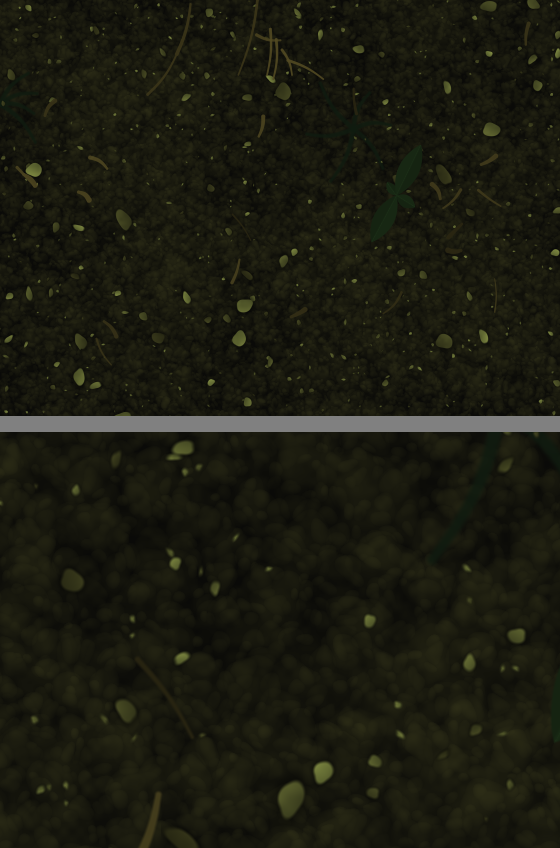
Top, the full canvas; bottom, a detail of the centre.
Write a WebGL 1 fragment shader that draws this texture.

```glsl
precision highp float;
uniform vec2 u_resolution;

const vec3 SOIL_DARK = vec3(0.053, 0.053, 0.035);
const vec3 SOIL_LIGHT = vec3(0.180, 0.180, 0.090);
const vec3 STONE_DULL = vec3(0.20, 0.20, 0.095);
const vec3 STONE_PALE = vec3(0.48, 0.52, 0.25);
const vec3 STRAW = vec3(0.29, 0.26, 0.12);
const vec3 LEAF = vec3(0.085, 0.145, 0.07);
const vec3 GRASS = vec3(0.06, 0.105, 0.06);

float hash(vec2 p) {
  return fract(sin(dot(p, vec2(127.1, 311.7))) * 43758.5453);
}

vec2 hash2(vec2 p) {
  return vec2(hash(p), hash(p + 47.3));
}

float noise(vec2 p) {
  vec2 i = floor(p), f = fract(p);
  f = f * f * (3.0 - 2.0 * f);
  return mix(mix(hash(i), hash(i + vec2(1.0, 0.0)), f.x),
             mix(hash(i + vec2(0.0, 1.0)), hash(i + 1.0), f.x), f.y);
}

mat2 rotation(float a) {
  return mat2(cos(a), sin(a), -sin(a), cos(a));
}

float fill(float d, float soft) {
  return 1.0 - smoothstep(-soft, soft, d);
}

// Rounded lumps of random size, lit from above
float clods(vec2 p) {
  vec2 cell = floor(p);
  float top = 0.0;
  for (int y = -1; y <= 1; y++) {
    for (int x = -1; x <= 1; x++) {
      vec2 id = cell + vec2(float(x), float(y));
      float size = hash(id + 9.1);
      vec2 d = (p - id - hash2(id)) / mix(0.35, 0.8, size * size);
      float dome = sqrt(max(0.0, 1.0 - dot(d, d)));
      top = max(top, dome * (0.5 + 0.5 * hash(id + 3.7) + 0.35 * d.y));
    }
  }
  return top;
}

vec3 soil(vec2 p) {
  vec2 q = p + 0.01 * vec2(noise(p * 50.0), noise(p * 50.0 + 31.0));
  float tone = 0.25 * clods(q * 21.0) + 0.3 * clods(q * 40.0 + 5.0);
  tone += 0.27 * clods(q * 80.0 + 11.0) + 0.22 * (noise(p * 150.0) - 0.5);
  tone += 0.3 * (noise(p * 5.0) - 0.5) + 0.02;
  return mix(SOIL_DARK, SOIL_LIGHT, clamp(tone, -0.1, 1.0));
}

// One sparse layer of smooth stones, one candidate per cell
vec3 addStones(vec3 base, vec2 p, float scale, float density, float soft) {
  vec2 g = p * scale + scale * 0.37;
  vec2 id = floor(g) + scale;
  vec2 q = fract(g) - 0.5 - 0.35 * (hash2(id) - 0.5);
  q = rotation(6.283 * hash(id + 2.3)) * q;
  float stretch = mix(1.15, 2.3, pow(hash(id + 6.1), 2.0));
  float radius = mix(0.11, 0.21, hash(id + 4.9)) / sqrt(stretch);
  q.x /= stretch;
  float angle = atan(q.y, q.x);
  float wobble = 0.07 * sin(3.0 * angle + 6.0 * hash(id + 8.0)) + 0.04 * sin(4.0 * angle + id.x);
  float d = length(q) - radius * (1.0 + wobble);
  float present = step(hash(id + 1.7), density);
  float side = dot(q, vec2(0.6, 0.8)) / radius;
  float light = 0.86 + 0.16 * side + 0.12 * (noise(p * 110.0) - 0.5);
  vec3 stone = mix(STONE_DULL, STONE_PALE, hash(id + 5.5)) * light;
  base *= 1.0 - 0.3 * present * fill(d - 0.04, 0.05);
  return mix(base, stone, present * fill(d / scale, soft));
}

// Bent, tapering stem from a to b
float stem(vec2 p, vec2 a, vec2 b, float width, float bend) {
  vec2 axis = b - a;
  float len = length(axis);
  vec2 dir = axis / len;
  vec2 q = vec2(dot(p - a, dir), dot(p - a, vec2(-dir.y, dir.x)));
  float t = clamp(q.x / len, 0.0, 1.0);
  q.y -= bend * sin(3.1416 * t);
  return length(vec2(q.x - t * len, q.y)) - width * (1.0 - 0.4 * t);
}

vec3 addLeaf(vec3 base, vec2 p, vec2 a, vec2 b, float width, float soft) {
  vec2 axis = b - a;
  float len = length(axis);
  vec2 q = vec2(dot(p - a, axis), dot(p - a, vec2(-axis.y, axis.x))) / len;
  float t = clamp(q.x / len, 0.0, 1.0);
  float d = length(vec2(q.x - t * len, q.y)) - width * pow(sin(3.1416 * t), 0.8);
  float vein = fill(abs(q.y) - 0.001, 0.002);
  vec3 green = LEAF * (0.95 + 0.1 * step(0.0, q.y) + 0.2 * vein);
  return mix(base, green, fill(d, soft));
}

void main() {
  vec2 p = gl_FragCoord.xy / u_resolution.y;
  float soft = max(0.0016, 0.6 / u_resolution.y);
  vec3 color = soil(p);

  // Grass tufts, dim and blurred
  for (int i = 0; i < 10; i++) {
    float k = float(i), left = step(6.0, k);
    vec2 root = mix(vec2(0.85, 0.69), vec2(0.0, 0.75), left);
    float angle = mix(k * 1.05 + 0.1, (k - 7.5) * 0.55, left);
    vec2 tip = root + (0.08 + 0.06 * hash(vec2(k, 2.0))) * vec2(cos(angle), sin(angle));
    color = mix(color, GRASS, 0.85 * fill(stem(p, root, tip, 0.006, 0.01), 0.003));
  }

  // Stones from grit to pebbles
  color = addStones(color, p, 75.0, 0.05, soft);
  color = addStones(color, p, 38.0, 0.085, soft);
  color = addStones(color, p, 19.0, 0.12, soft);
  color = addStones(color, p, 10.0, 0.13, soft);

  // Scattered straw, short pieces thicker than long ones
  for (int i = 0; i < 22; i++) {
    vec2 key = vec2(float(i), 13.0);
    vec2 a = hash2(key) * vec2(1.35, 1.0);
    float angle = 6.283 * hash(key + 3.0), size = hash(key + 5.0);
    vec2 b = a + mix(0.03, 0.08, size) * vec2(cos(angle), sin(angle));
    float d = stem(p, a, b, mix(0.007, 0.0018, size), 0.012 * (hash(key + 7.0) - 0.5));
    color = mix(color, STRAW * (0.55 + 0.5 * hash(key + 9.0)), 0.9 * fill(d, soft));
  }

  // Dry stalk cluster and long roots
  for (int i = 0; i < 4; i++) {
    float k = float(i);
    vec2 a = vec2(0.65 + 0.014 * k, 0.93 - 0.025 * k);
    vec2 b = vec2(0.642 + 0.015 * k * k, 0.82 - 0.01 * mod(k, 2.0));
    color = mix(color, STRAW * 1.1, 0.9 * fill(stem(p, a, b, 0.0035, 0.005), soft));
  }
  float roots = stem(p, vec2(0.355, 0.773), vec2(0.425, 0.87), 0.0035, -0.007);
  roots = min(roots, stem(p, vec2(0.425, 0.87), vec2(0.458, 0.99), 0.0045, -0.006));
  roots = min(roots, stem(p, vec2(0.62, 1.01), vec2(0.573, 0.82), 0.0035, 0.008));
  color = mix(color, STRAW * 0.8, 0.9 * fill(roots, soft));

  // Seedling
  vec2 heart = vec2(0.953, 0.53);
  color = addLeaf(color, p, heart, vec2(0.93, 0.562), 0.011, soft);
  color = addLeaf(color, p, heart, vec2(0.998, 0.502), 0.015, soft);
  color = addLeaf(color, p, heart, vec2(1.012, 0.652), 0.025, soft);
  color = addLeaf(color, p, heart, vec2(0.893, 0.418), 0.025, soft);

  gl_FragColor = vec4(color, 1.0);
}
```
